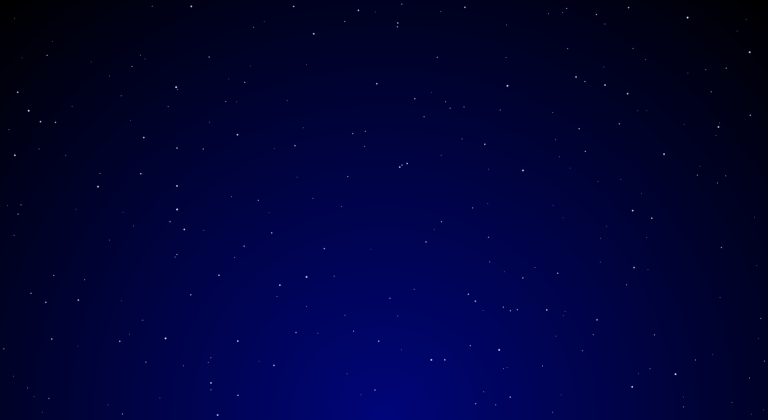
A Shadertoy shader for this background:

```glsl
// Night sky: a deep blue glow rising from the bottom centre, scattered with small stars.

vec4 hash4(vec2 cell, float seed) {
    vec4 p = fract(vec4(cell.xyx, seed + cell.y) * vec4(0.1031, 0.1030, 0.0973, 0.1099) + seed * 0.137);
    p += dot(p, p.wzxy + 33.33);
    return fract((p.xxyz + p.yzzw) * p.zywx);
}

// One jittered star in some of the cells; returns its brightness.
float starLayer(vec2 pos, float rows, float seed, float pixel) {
    vec2 cell = floor(pos * rows);
    vec4 rnd = hash4(cell + 7.0, seed);
    vec2 centre = (cell + 0.1 + 0.8 * rnd.xy) / rows;
    float magnitude = rnd.z * rnd.z;
    float radius = mix(0.0013, 0.0029, magnitude) + 0.5 * pixel;
    float disc = 1.0 - smoothstep(0.0, radius, length(pos - centre));
    return step(rnd.w, 0.42) * disc * mix(0.25, 1.0, magnitude);
}

void mainImage(out vec4 fragColor, in vec2 fragCoord) {
    // Units of canvas height, with x = 0 at the centre line
    float pixel = 1.0 / iResolution.y;
    vec2 pos = (fragCoord - vec2(0.5 * iResolution.x, 0.0)) * pixel;
    float cornerDistance = length(vec2(0.5 * iResolution.x * pixel, 1.0));

    // Radial glow fading to black at the upper corners
    float glow = max(1.0 - length(pos) / cornerDistance, 0.0);
    vec3 color = vec3(0.0, 0.022, 0.477) * glow;

    // Stars at three densities
    float stars = 0.0;
    for (int i = 0; i < 3; i++) {
        float layer = float(i);
        stars = max(stars, starLayer(pos, 9.0 + 2.0 * layer, 3.7 + 11.3 * layer, pixel));
    }
    color = mix(color, vec3(0.88, 0.89, 1.0), stars);

    fragColor = vec4(color, 1.0);
}
```
